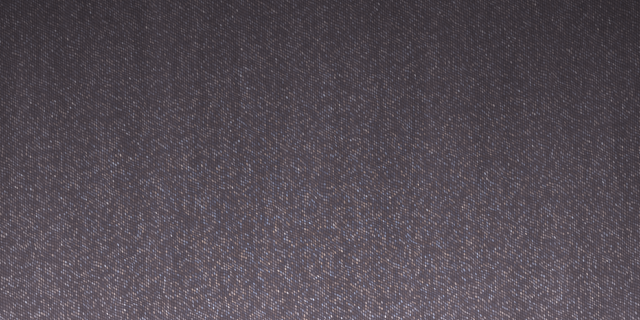
Give the GLSL for this texture, as a Shadertoy shader.

```glsl
#define COLUMNS 146.0        // warp threads per canvas height
#define ROWS 108.0           // stitches per canvas height
#define TWILL_STEP 0.42      // drop of the weave from thread to thread
#define FLECK_LEAN 0.4
#define TOP_LIGHT 0.25
#define BOTTOM_LIGHT 0.418
#define STREAK_DEPTH 0.16
#define FLECK_GAIN 0.8
#define TINT_GAIN 0.3
#define CLOTH vec3(1.0, 0.885, 0.99)
#define BLUE_SHEEN vec3(-0.5, 0.05, 0.7)
#define AMBER_SHEEN vec3(0.5, 0.05, -0.45)

float hash(vec2 p) {
    vec3 q = fract(p.xyx * 0.1031);
    q += dot(q, q.yzx + 33.33);
    return fract((q.x + q.y) * q.z);
}

float noise(vec2 p) {
    vec2 i = floor(p), f = fract(p);
    f = f * f * (3.0 - 2.0 * f);
    return mix(mix(hash(i), hash(i + vec2(1, 0)), f.x),
               mix(hash(i + vec2(0, 1)), hash(i + vec2(1, 1)), f.x), f.y);
}

// Broad light: dark at the top, brightest low and near the centre
float lighting(vec2 p, float aspect) {
    float side = 2.0 * p.x / aspect - 0.9;
    float light = mix(BOTTOM_LIGHT, TOP_LIGHT, pow(p.y, 0.95));
    return light - 0.035 * side * side;
}

// Worn vertical streaks, from wide to narrow
float streaks(vec2 p) {
    float wide = noise(p * vec2(14.0, 1.5) + 7.0);
    float middle = noise(p * vec2(38.0, 4.0) + 31.0);
    float fine = noise(p * vec2(90.0, 12.0) + 63.0);
    return 0.4 * wide + 0.35 * middle + 0.25 * fine - 0.5;
}

vec3 denim(vec2 p, float aspect) {
    float light = lighting(p, aspect);
    float glow = smoothstep(0.2, 0.42, light);

    // Stitches stepping down to the right, with slightly uneven threads
    vec2 weave = p * vec2(COLUMNS, ROWS);
    weave += 0.9 * vec2(noise(p * vec2(34.0, 24.0)), noise(p * 28.0 + 19.0));
    float column = floor(weave.x);
    weave.y += TWILL_STEP * column + 0.15 * hash(vec2(column, 5.0));
    vec2 cell = vec2(column, floor(weave.y));
    vec2 local = fract(weave) - 0.5;
    local.x += FLECK_LEAN * local.y;

    // Rounded fleck with its own brightness
    float shape = 1.0 - smoothstep(0.1, 0.62, length(local * vec2(1.0, 0.9)));
    float shine = pow(hash(cell + 11.0), 2.2);
    float spark = step(0.97, hash(cell + 47.0));
    float fleck = shape * (0.2 + FLECK_GAIN * shine * mix(0.5, 1.1, glow) + 0.45 * spark);

    float tone = light * (0.83 + fleck + STREAK_DEPTH * streaks(p));
    tone += 0.03 * (noise(p * 210.0) - 0.5);
    vec3 color = tone * mix(CLOTH, vec3(0.98, 0.96, 0.99), clamp(fleck * 0.8, 0.0, 1.0));

    // Blue and amber sheen on the lit flecks, strongest in the lower middle
    vec2 fromSheen = (p - vec2(0.5 * aspect, 0.25)) / vec2(0.6 * aspect, 0.6);
    float sheen = TINT_GAIN * mix(0.25, 1.0, exp(-2.0 * dot(fromSheen, fromSheen)));
    float hue = hash(cell + 83.0);
    vec3 tint = BLUE_SHEEN * smoothstep(0.5, 0.9, hue)
              + AMBER_SHEEN * smoothstep(0.5, 0.1, hue);
    return color + tint * sheen * light * shape * (0.35 + shine);
}

void mainImage(out vec4 fragColor, in vec2 fragCoord) {
    float aspect = iResolution.x / iResolution.y;
    vec3 color = vec3(0.0);
    // Four samples per pixel smooth the thread edges
    for (int i = 0; i < 4; i++) {
        vec2 offset = vec2(i % 2, i / 2) * 0.5 - 0.25;
        color += denim((fragCoord + offset) / iResolution.y, aspect);
    }
    fragColor = vec4(color * 0.25, 1.0);
}
```
